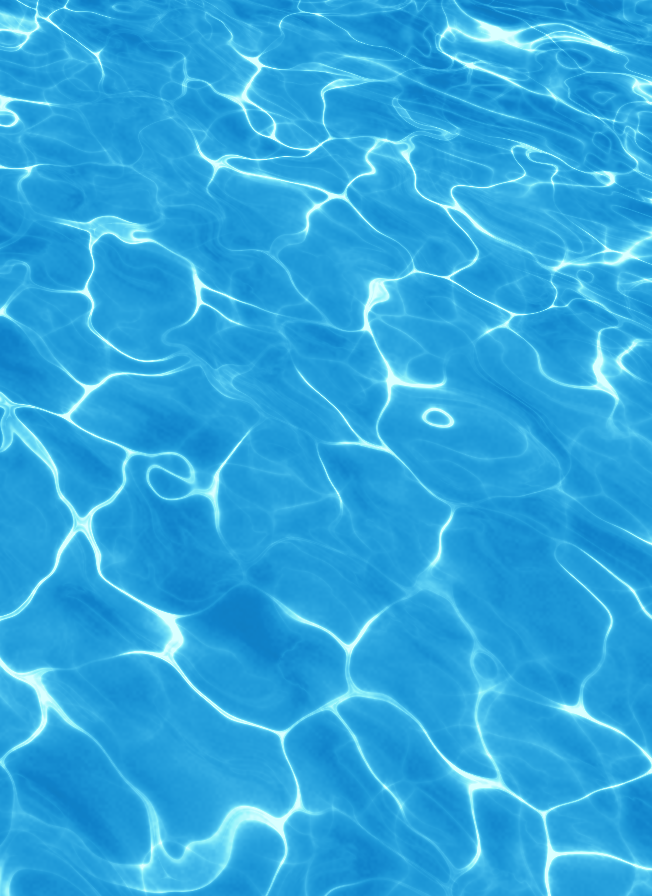
Reproduce this texture procedurally as a WebGL 2 fragment shader.

```glsl
#version 300 es
precision highp float;
// Sunlit pool water: a net of caustic light receding into surface ripples.

uniform vec2 u_resolution;
out vec4 fragColor;

const float CELL_DENSITY = 6.5;    // caustic cells per canvas height, near edge
const float PERSPECTIVE = 0.42;    // shrinking of cells towards the top
const vec2 DRIFT = vec2(0.72, -0.69);   // direction the net is stretched along
const vec2 STRETCH = vec2(0.82, 1.14);
const float ROUNDING = 26.0;       // higher gives sharper cell corners
const float LINE_SOFTNESS = 0.021;
const float LINE_GAIN = 2.5;
const float SHEET_GAIN = 1.3;
const float HALO_GAIN = 1.15;
const float FAINT_GAIN = 1.5;
const float RIPPLE_GAIN = 4.2;
const float BASE_LEVEL = -0.95;
const float CLOUD_GAIN = 3.4;
const float WISP_GAIN = 0.9;
const float GRAIN_GAIN = 0.35;

const vec3 WATER[7] = vec3[7](
    vec3(0.06, 0.51, 0.79), vec3(0.11, 0.59, 0.84), vec3(0.16, 0.64, 0.87),
    vec3(0.24, 0.71, 0.91), vec3(0.37, 0.82, 0.96), vec3(0.57, 0.95, 0.98),
    vec3(0.85, 1.0, 1.0));

vec2 hash2(vec2 p) {
    return fract(sin(vec2(dot(p, vec2(127.1, 311.7)),
                          dot(p, vec2(269.5, 183.3)))) * 43758.5);
}

// Two independent channels of smooth value noise.
vec2 noise2(vec2 p) {
    vec2 i = floor(p), f = fract(p);
    f = f * f * f * (f * (f * 6.0 - 15.0) + 10.0);
    return mix(mix(hash2(i), hash2(i + vec2(1, 0)), f.x),
               mix(hash2(i + vec2(0, 1)), hash2(i + vec2(1, 1)), f.x), f.y);
}

float fbm(vec2 p) {
    float sum = 0.0, gain = 0.5;
    for (int i = 0; i < 4; i++) {
        sum += gain * noise2(p).x;
        p = mat2(1.6, 1.2, -1.2, 1.6) * p + 7.3;
        gain *= 0.5;
    }
    return sum / 0.9375;
}

float ridge(float n) {
    return 1.0 - abs(2.0 * n - 1.0);
}

// Distance to the cell walls, blended so that corners are round.
float wallDistance(vec2 p) {
    vec2 home = floor(p), nearest = vec2(0), toNearest = vec2(0);
    float best = 1e3;
    for (int y = -1; y <= 1; y++)
    for (int x = -1; x <= 1; x++) {
        vec2 cell = home + vec2(x, y);
        vec2 r = cell + 0.05 + 0.9 * hash2(cell) - p;
        if (dot(r, r) < best) { best = dot(r, r); nearest = cell; toNearest = r; }
    }
    float sum = 1e-6;
    for (int y = -2; y <= 2; y++)
    for (int x = -2; x <= 2; x++) {
        if (x == 0 && y == 0) continue;
        vec2 cell = nearest + vec2(x, y);
        vec2 r = cell + 0.05 + 0.9 * hash2(cell) - p;
        float d = dot(0.5 * (r + toNearest), normalize(r - toNearest));
        sum += exp(-ROUNDING * d);
    }
    return -log(sum) / ROUNDING;
}

void main() {
    vec2 p = gl_FragCoord.xy / u_resolution.y;

    // Choppy water towards the upper right, and a little along the top.
    float chop = smoothstep(-0.02, 0.24, p.y - 1.0 + 0.82 * (p.x - 0.18)
                                       + 0.14 * (noise2(p * 6.0).x - 0.5));
    chop = max(chop, 0.6 * smoothstep(0.88, 1.0, p.y));

    // Pool floor in perspective, turned along the drift and bent by waves.
    float depth = 1.0 / (1.0 - PERSPECTIVE * p.y);
    vec2 q = vec2(p.x - 0.36, p.y) * depth * CELL_DENSITY;
    vec2 net = STRETCH * vec2(dot(q, DRIFT), dot(q, vec2(-DRIFT.y, DRIFT.x)));
    vec2 bend = 0.75 * (noise2(net * 1.1 + 3.7) - 0.5)
              + 0.32 * (noise2(net * 2.7 + 11.0) - 0.5);
    vec2 warped = net + bend * (1.0 + 0.5 * chop)
                + 0.3 * chop * (noise2(q * vec2(2.0, 5.0)) - 0.5);

    // Main net: thin lines that open into pale sheets with bright rims.
    float d = wallDistance(warped);
    vec2 vary = noise2(net * 1.5 + 23.0);
    float width = 0.004 + 0.11 * pow(vary.x, 5.0);
    float strength = mix(0.25, 1.15, smoothstep(0.15, 0.7, vary.y));
    float rim = exp(-abs(max(d, 0.0) - width) / LINE_SOFTNESS);
    float sheet = smoothstep(width + 0.012, width - 0.012, d);
    float knot = smoothstep(0.0, -0.03, d);
    float halo = exp(-max(d, 0.0) / 0.12);
    float light = strength * (LINE_GAIN * rim + SHEET_GAIN * sheet + knot
                              + HALO_GAIN * halo);

    // Fainter, blurred net from smaller waves.
    float faint = wallDistance(net * 1.45 + 1.5 * bend.yx + 41.0);
    light += FAINT_GAIN * exp(-max(faint, 0.0) / 0.065)
           * smoothstep(0.25, 0.8, noise2(net * 1.1 + 5.0).x);

    // Soft clouds and drawn-out wisps between the lines.
    float cloud = fbm(net * vec2(1.3, 2.1) + 1.5 * bend);
    float wisp = pow(ridge(fbm(net * vec2(1.5, 3.2) + 2.5 * bend + 17.0)), 5.0);
    float grain = noise2(p * 260.0).x - 0.5;
    float level = BASE_LEVEL + CLOUD_GAIN * cloud + WISP_GAIN * wisp
                + GRAIN_GAIN * grain + light * (1.0 - 0.5 * chop);

    // Flattened surface ripples with glints.
    vec2 slope = vec2(p.x - 0.3 * p.y, p.y + 0.36 * p.x);
    vec2 sway = noise2(slope * vec2(8.0, 17.0)) - 0.5;
    vec2 r = slope * vec2(10.0, 34.0) + 2.6 * sway;
    float broad = ridge(noise2(r).x);
    float fine = ridge(noise2(r * vec2(1.7, 2.0) + 2.0 * sway.yx + 31.0).y);
    float glint = pow(broad, 6.0) * smoothstep(0.25, 0.8, noise2(r * 0.6 + 9.0).y)
                + 0.55 * pow(fine, 5.0);
    level += chop * (RIPPLE_GAIN * glint + 1.2 * (broad - 0.5) - 0.9);

    // Light level to water colour.
    vec3 colour = WATER[0];
    for (int i = 1; i < 7; i++)
        colour = mix(colour, WATER[i], clamp(level - float(i - 1), 0.0, 1.0));
    colour *= 1.0 + 0.05 * clamp(level, -1.5, 0.0);
    fragColor = vec4(colour, 1.0);
}
```
